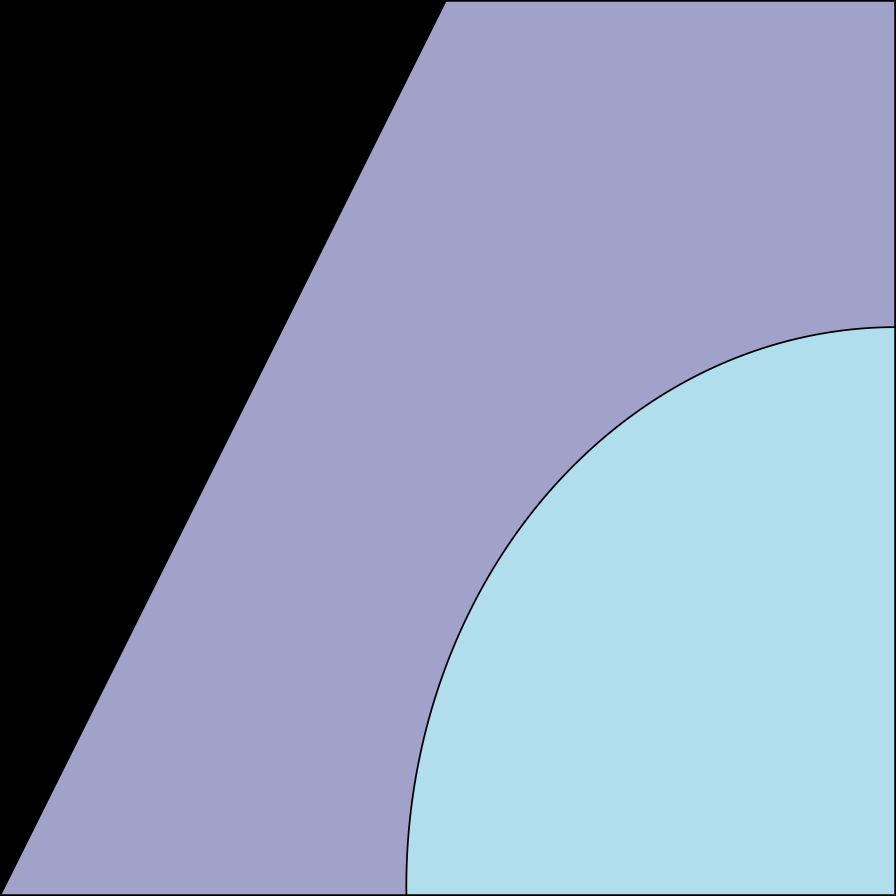
Write a WebGL 2 fragment shader that draws this background.

```glsl
#version 300 es
precision highp float;

uniform vec2 u_resolution;
out vec4 fragColor;

// Approximate signed distance to an ellipse, negative inside
float ellipseDistance(vec2 p, vec2 radii) {
    float k = length(p / radii);
    float slope = length(p / (radii * radii));
    return k * (k - 1.0) / max(slope, 0.0001);
}

// Signed distance to the line through a and b, positive on its right
float lineDistance(vec2 p, vec2 a, vec2 b) {
    vec2 along = normalize(b - a);
    return dot(p - a, vec2(along.y, -along.x));
}

// Antialiased coverage where the distance is negative
float coverage(float d, float pixel) {
    return clamp(0.5 - d / pixel, 0.0, 1.0);
}

void main() {
    vec2 uv = gl_FragCoord.xy / u_resolution;
    float pixel = 1.0 / min(u_resolution.x, u_resolution.y);

    vec3 lavender = vec3(0.63, 0.635, 0.79);
    vec3 paleBlue = vec3(0.69, 0.87, 0.93);
    vec3 black = vec3(0.0);

    // Quarter ellipse in the lower right corner
    float dome = ellipseDistance(uv - vec2(1.0, 0.0104), vec2(0.5465, 0.6245));
    vec3 color = mix(lavender, paleBlue, coverage(dome, pixel));

    // Thin outline along the ellipse
    color = mix(color, black, coverage(abs(dome) - 0.00098, pixel));

    // Dark area left of the slanted edge
    float slant = lineDistance(uv, vec2(0.001, 0.0), vec2(0.499, 1.0));
    color = mix(color, black, coverage(slant, pixel));

    // Thin frame along the top, right and bottom sides
    float border = min(1.0 - uv.x, min(uv.y, 1.0 - uv.y));
    color = mix(color, black, coverage(border - 0.00195, pixel));

    fragColor = vec4(color, 1.0);
}
```
